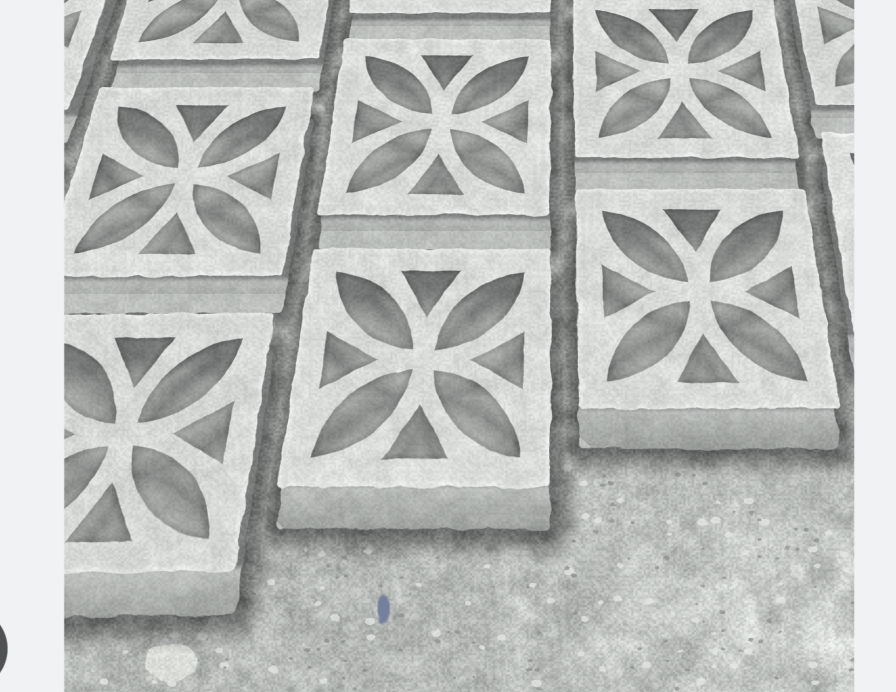
Reproduce this pattern procedurally as a WebGL 2 fragment shader.

```glsl
#version 300 es
precision highp float;

uniform vec2 u_resolution;
out vec4 fragColor;

#define PITCH vec2(1.11, 1.17)
#define NEAR_ROW 6.67
#define COLUMN_STAGGER 0.30
#define BLOCK_HEIGHT 0.15
#define TURN 0.045
#define PETAL_HALF vec2(0.245, 0.090)
#define TRIANGLE_SPAN vec2(0.185, 0.395)
#define CONCRETE vec3(0.845, 0.858, 0.848)
#define GROUND vec3(0.715, 0.730, 0.712)
#define SHADOW vec3(0.37, 0.38, 0.375)
#define MARGIN vec3(0.94, 0.95, 0.957)

float hash(vec2 p) {
    return fract(sin(dot(p, vec2(127.1, 311.7))) * 43758.5453);
}

float noise(vec2 p) {
    vec2 i = floor(p), f = fract(p);
    f = f * f * (3.0 - 2.0 * f);
    return mix(mix(hash(i), hash(i + vec2(1, 0)), f.x),
               mix(hash(i + vec2(0, 1)), hash(i + vec2(1, 1)), f.x), f.y);
}

float fbm(vec2 p) {
    float sum = 0.0, amp = 0.5;
    for (int i = 0; i < 4; i++) {
        sum += amp * noise(p);
        p = p * 2.1 + 7.3;
        amp *= 0.5;
    }
    return sum;
}

// Perspective: screen position to block units on a level plane
float unitSize(float y) { return 0.29 + 0.15 * (1.0 - y); }

vec2 toPlane(vec2 q) {
    float s = unitSize(q.y);
    return vec2((q.x - 0.797) / s, 2.6385 / s);
}

// Nearest block: local position, edge distance, random id
vec4 nearestBlock(vec2 g) {
    vec4 best = vec4(0.0, 0.0, 1e3, 0.0);
    float middle = floor((g.x + 0.5) / PITCH.x + 0.5);
    for (int j = -1; j <= 1; j++) {
        float col = middle + float(j);
        float depth = g.y - NEAR_ROW - COLUMN_STAGGER * col;
        float row = max(floor(depth / PITCH.y + 0.07), 0.0);
        vec2 p = vec2(g.x + 0.5 - col * PITCH.x, depth - row * PITCH.y - 0.5);
        float id = hash(vec2(col, row) + 3.7);
        float a = (id - 0.5) * TURN;
        p = mat2(cos(a), sin(a), -sin(a), cos(a)) * p;
        vec2 e = abs(p) - 0.485;
        float d = length(max(e, 0.0)) + min(max(e.x, e.y), 0.0) - 0.015;
        if (d < best.z) best = vec4(p, d, id);
    }
    return best;
}

// Four diagonal petals and four triangles pointing inward
float holeDistance(vec2 p) {
    vec2 a = abs(p);
    float along = (a.x + a.y) * 0.7071 - 0.305;
    float across = abs(a.x - a.y) * 0.7071;
    float radius = dot(PETAL_HALF, PETAL_HALF) / (2.0 * PETAL_HALF.y);
    float petal = length(vec2(along, across + radius - PETAL_HALF.y)) - radius;
    float reach = max(a.x, a.y), side = min(a.x, a.y);
    float wedge = max(reach - TRIANGLE_SPAN.y, (side - (reach - TRIANGLE_SPAN.x) * 0.58) * 0.865);
    return min(petal, wedge);
}

// Scattered chips: coverage of irregular dots in a jittered grid
float chips(vec2 q, float density, float amount) {
    vec2 cell = floor(q * density), f = fract(q * density) - 0.5;
    vec2 jitter = vec2(hash(cell + 1.3), hash(cell + 8.9)) - 0.5;
    float size = 0.12 + 0.2 * hash(cell + 4.1);
    float d = length((f - jitter * 0.4) * vec2(1.0, 1.4)) + 0.15 * (noise(q * density * 5.0) - 0.5);
    float blur = density / u_resolution.y;
    return step(hash(cell), amount) * (1.0 - smoothstep(size - blur, size + blur, d));
}

void main() {
    vec2 q = gl_FragCoord.xy / u_resolution * vec2(1.297, 1.0);
    float pixel = 1.0 / u_resolution.y;
    float s = unitSize(q.y), aa = pixel / s;
    float grain = noise(q * 330.0) - 0.5, wear = fbm(q * 45.0) - 0.47;
    vec4 top = nearestBlock(toPlane(q));
    vec4 base = nearestBlock(toPlane(q + vec2(0.0, BLOCK_HEIGHT * s)));

    // Gravel ground, paler at the lower right
    float pale = smoothstep(0.55, 1.2, q.x) * smoothstep(0.4, 0.1, q.y);
    vec3 color = GROUND + 0.22 * wear + 0.13 * grain + pale * (0.04 + 0.3 * (fbm(q * 16.0) - 0.42));
    color = mix(color, vec3(0.90, 0.91, 0.90), 0.75 * chips(q, 42.0, 0.10 + 0.22 * pale));
    color = mix(color, vec3(0.50, 0.51, 0.50), 0.6 * chips(q + 3.0, 75.0, 0.09));
    float stone = length((q - vec2(0.247, 0.042)) / vec2(0.038, 0.029)) + 0.3 * wear;
    color = mix(color, vec3(0.86, 0.87, 0.85) + 0.1 * grain, 1.0 - smoothstep(0.92, 1.0, stone));
    vec2 fleck = (q - vec2(0.555, 0.118)) * vec2(1.0, 0.45);
    color = mix(color, vec3(0.46, 0.50, 0.62), 1.0 - smoothstep(0.007, 0.011, length(fleck) + 0.006 * wear));
    color = mix(SHADOW + 0.25 * wear + 0.1 * grain, color, smoothstep(-0.02, 0.13, base.z));

    // Front and flank of each block
    float drop = clamp((-0.5 - top.y) / 0.17, 0.0, 1.0);
    float isFront = smoothstep(-0.32, -0.36, base.y);
    vec3 sides = mix(vec3(0.47, 0.48, 0.475), mix(vec3(0.735, 0.75, 0.74), vec3(0.60, 0.615, 0.605), drop), isFront);
    float baseEdge = base.z + 0.025 * wear;
    color = mix(color, sides + 0.12 * wear + 0.07 * grain, 1.0 - smoothstep(-aa, aa, baseEdge));

    // Top face with worn rim
    float topEdge = top.z + 0.025 * wear;
    vec3 face = CONCRETE + 0.04 * (top.w - 0.5) + 0.12 * wear + 0.08 * grain;
    face += 0.05 * smoothstep(-0.03, 0.0, topEdge);

    // Hollows: dark far wall above a lighter floor
    float hole = holeDistance(top.xy) + 0.012 * wear;
    float wall = smoothstep(-0.06, 0.10, holeDistance(base.xy));
    vec3 hollow = mix(vec3(0.66, 0.675, 0.66), vec3(0.46, 0.47, 0.465), wall);
    hollow += 0.12 * wear + 0.06 * grain - 0.08 * smoothstep(-0.03, 0.0, hole);
    face = mix(hollow, face, smoothstep(-aa, aa, hole));
    color = mix(color, face, 1.0 - smoothstep(-aa, aa, topEdge));

    // Plain margins and the round dark tab at the left
    float outside = abs(q.x - 0.6647) - 0.5718;
    color = mix(color, MARGIN, smoothstep(-pixel, pixel, outside));
    float tab = length(q - vec2(-0.049, 0.0625)) - 0.060;
    color = mix(color, vec3(0.31, 0.32, 0.32), 1.0 - smoothstep(-pixel, pixel, tab));
    fragColor = vec4(clamp(color, 0.0, 1.0), 1.0);
}
```
